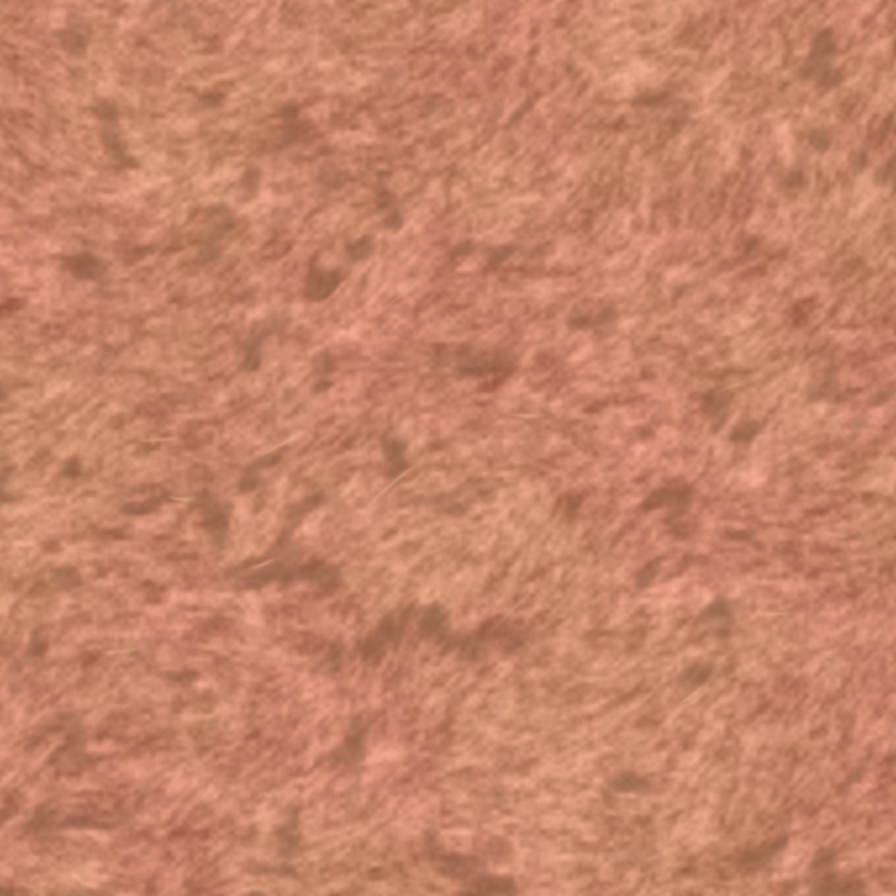
Give the GLSL for this texture, as a Shadertoy shader.

```glsl
// Soft, matted fur in salmon and copper, with dark tufts and a few pale hairs.
// Noise is averaged along a wandering flow field to form the short strands;
// fine grain roughens them, and a jittered grid scatters the single hairs.

const vec3 BASE_COLOR  = vec3(0.784, 0.521, 0.412);
const vec3 TONE_RANGE  = vec3(0.086, 0.078, 0.078);
const vec3 ROSE_SHIFT  = vec3(0.002, -0.012, 0.000);
const vec3 GOLD_SHIFT  = vec3(0.002, 0.020, 0.004);
const vec3 TUFT_COLOR  = vec3(0.540, 0.360, 0.265);
const vec3 HAIR_COLOR  = vec3(0.930, 0.700, 0.550);

const float MAIN_ANGLE    = 0.50;   // radians, rising to the right
const float STRAND_SCALE  = 72.0;   // strands per canvas height
const float FINE_SCALE    = 140.0;
const float GRAIN_SCALE   = 170.0;
const float TUFT_SCALE    = 25.0;
const float STRAND_REACH  = 0.016;  // half length of the smear
const int   STRAND_STEPS  = 6;      // samples on each side
const float STRAND_GAIN   = 1.9;
const float FINE_GAIN     = 2.1;
const float GRAIN_GAIN    = 0.9;
const float MOTTLE_GAIN   = 1.7;
const float TUFT_STRENGTH = 0.55;
const float HAIR_CELLS    = 9.0;
const float HAIR_SHARE    = 0.55;
const float HAIR_WIDTH    = 0.0024;

// Integer hash giving two values from 0 to 1.
vec2 hash2(vec2 cell) {
    uvec2 v = uvec2(ivec2(cell)) * 1664525u + 1013904223u;
    v.x += v.y * 1664525u;
    v.y += v.x * 1664525u;
    v ^= v >> 16u;
    v.x += v.y * 1664525u;
    v.y += v.x * 1664525u;
    v ^= v >> 16u;
    return vec2(v & 65535u) / 65535.0;
}

float noise(vec2 p) {
    vec2 i = floor(p), f = p - i;
    f = f * f * (3.0 - 2.0 * f);
    float low  = mix(hash2(i).x, hash2(i + vec2(1, 0)).x, f.x);
    float high = mix(hash2(i + vec2(0, 1)).x, hash2(i + vec2(1, 1)).x, f.x);
    return mix(low, high, f.y);
}

float fbm(vec2 p) {
    float sum = 0.0, weight = 0.5;
    for (int i = 0; i < 4; i++) {
        sum += weight * noise(p);
        p = mat2(1.6, 1.2, -1.2, 1.6) * p + 17.3;
        weight *= 0.6;
    }
    return sum / 1.088;
}

vec2 direction(float angle) { return vec2(cos(angle), sin(angle)); }

// Lie of the fur: rising to the right, combed down in the upper left.
float flowAngle(vec2 p) {
    float combed = smoothstep(0.5, 0.05, p.x) * smoothstep(0.45, 0.85, p.y);
    return MAIN_ANGLE - 0.8 * combed
         + 1.2 * (noise(p * 3.5 + 40.0) - 0.5)
         + 1.4 * (noise(p * 10.0 + 70.0) - 0.5);
}

// Noise smeared along the fur: x strands, y fine strands, z dark tufts.
vec3 smearedNoise(vec2 p) {
    vec2 along = direction(flowAngle(p));
    vec3 sum = vec3(0.0);
    float total = 0.0;
    for (int i = -STRAND_STEPS; i <= STRAND_STEPS; i++) {
        float t = float(i) / float(STRAND_STEPS);
        float weight = 1.0 - 0.8 * t * t;
        vec2 q = p + along * t * STRAND_REACH;
        vec2 nearQ = p + along * t * STRAND_REACH * 0.5;
        sum += weight * vec3(noise(q * STRAND_SCALE + 11.0),
                             noise(nearQ * FINE_SCALE + 23.0),
                             noise(q * TUFT_SCALE + 5.0));
        total += weight;
    }
    return sum / total;
}

// Coverage of tapered, slightly bent hairs scattered in clusters.
float paleHairs(vec2 p) {
    float cover = 0.0;
    vec2 home = floor(p * HAIR_CELLS);
    for (int y = -1; y <= 1; y++)
    for (int x = -1; x <= 1; x++) {
        vec2 cell = home + vec2(x, y);
        vec2 chance = hash2(cell + 300.0);
        vec2 root = (cell + hash2(cell + 500.0)) / HAIR_CELLS;
        vec2 along = direction(flowAngle(root) + 0.5 * (chance.y - 0.5));
        vec2 d = p - root;
        float halfLength = mix(0.018, 0.050, chance.y);
        float t = dot(d, along) / halfLength;
        float side = dot(d, vec2(-along.y, along.x)) + 0.006 * (chance.y - 0.5) * t * t;
        float taper = smoothstep(1.0, 0.2, abs(t));
        float line = exp(-side * side / (HAIR_WIDTH * HAIR_WIDTH));
        float cluster = smoothstep(0.30, 0.65, noise(root * 4.0 + 90.0));
        cover = max(cover, step(chance.x, HAIR_SHARE) * line * taper * cluster);
    }
    return cover;
}

void mainImage(out vec4 fragColor, in vec2 fragCoord) {
    vec2 p = fragCoord / iResolution.y;
    vec3 fur = smearedNoise(p);

    // Light and shade: strands, grain and soft mottling
    float tone = STRAND_GAIN * (fur.x - 0.5) + FINE_GAIN * (fur.y - 0.5)
               + GRAIN_GAIN * (noise(p * GRAIN_SCALE + 31.0) - 0.5)
               + MOTTLE_GAIN * (fbm(p * vec2(10.0, 14.0)) - 0.5);
    vec3 color = BASE_COLOR + TONE_RANGE * tone;

    // Broad drift between rose and gold
    float warmth = fbm(p * 5.0 + 130.0);
    color += mix(ROSE_SHIFT, GOLD_SHIFT, smoothstep(0.35, 0.75, warmth));

    // Dark tufts, ragged by strands and gathered in patches
    float gathered = 0.3 * (noise(p * 5.0 + 210.0) - 0.5);
    float tuft = smoothstep(0.66, 1.0, fur.z + gathered - 0.4 * (fur.x - 0.5));
    color = mix(color, TUFT_COLOR, TUFT_STRENGTH * tuft);

    color = mix(color, HAIR_COLOR, 0.5 * paleHairs(p));
    fragColor = vec4(clamp(color, 0.0, 1.0), 1.0);
}
```
